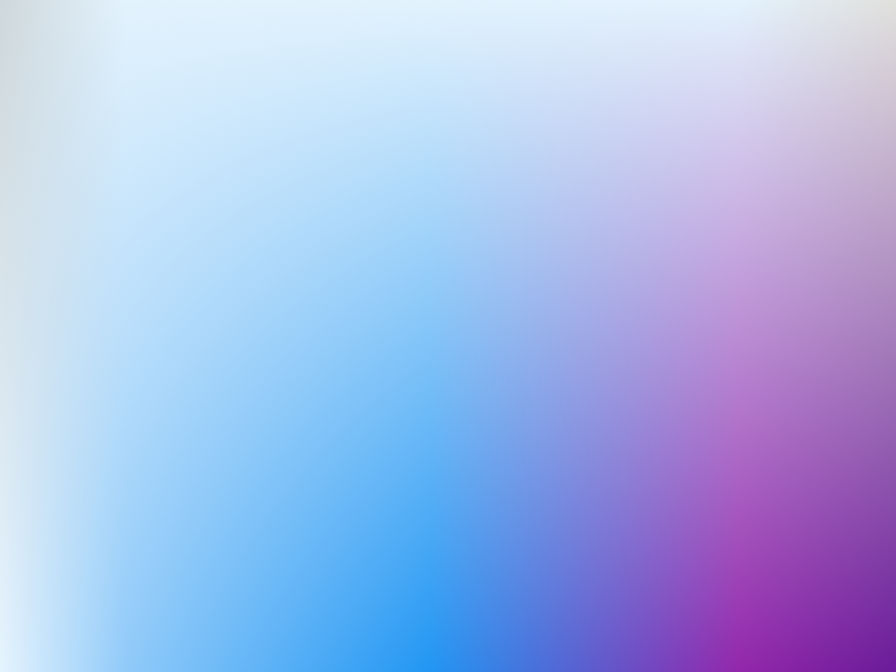
This background is drawn by a Shadertoy shader. Its source:

```glsl
// Piecewise-linear blend across five vertical stops
vec3 ramp(float x, vec3 edgeL, vec3 left, vec3 middle, vec3 right, vec3 edgeR) {
    vec3 color = mix(edgeL, left, clamp(x / 0.14, 0.0, 1.0));
    color = mix(color, middle, clamp((x - 0.14) / 0.34, 0.0, 1.0));
    color = mix(color, right, clamp((x - 0.48) / 0.345, 0.0, 1.0));
    return mix(color, edgeR, clamp((x - 0.825) / 0.175, 0.0, 1.0));
}

float hash(vec2 p) {
    return fract(sin(dot(p, vec2(12.99, 78.23))) * 43758.5);
}

void mainImage(out vec4 fragColor, in vec2 fragCoord) {
    vec2 uv = fragCoord / iResolution.xy;
    vec3 ice = vec3(0.89, 0.95, 0.992);

    // Pale upper row with gray corners
    vec3 top = ramp(uv.x, vec3(0.81, 0.845, 0.86), ice, ice, ice,
                    vec3(0.88, 0.88, 0.865));

    // Saturated lower row: ice, sky, azure, magenta, violet
    vec3 bottom = ramp(uv.x, vec3(0.90, 0.955, 0.995),
                       vec3(0.565, 0.792, 0.976),
                       vec3(0.13, 0.588, 0.953),
                       vec3(0.575, 0.15, 0.67),
                       vec3(0.415, 0.105, 0.60));

    vec3 color = mix(bottom, top, uv.y);

    // Faint dither against banding
    color += (hash(fragCoord) - 0.5) / 255.0;
    fragColor = vec4(color, 1.0);
}
```
